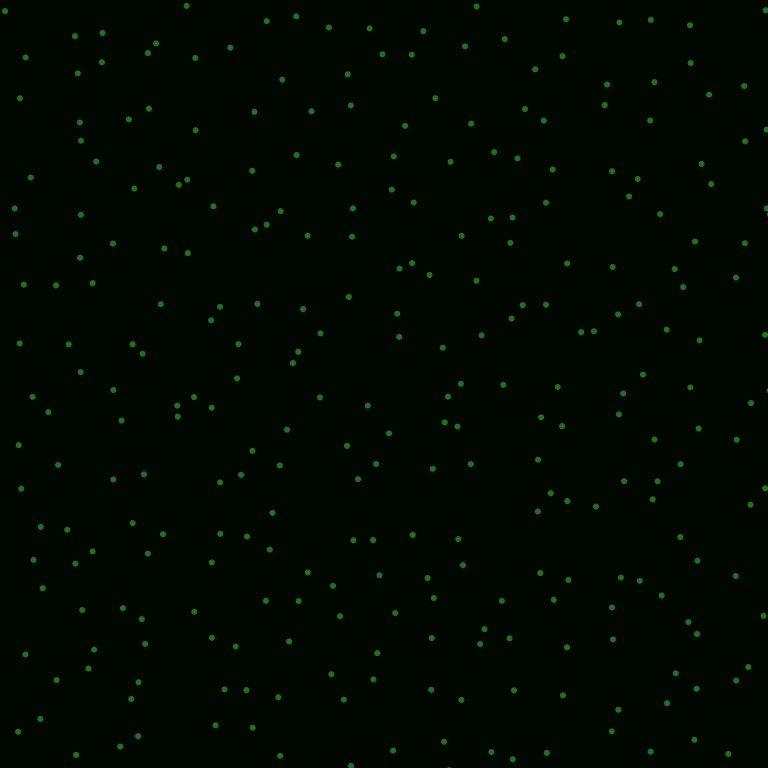
Reproduce this pattern procedurally as a WebGL 1 fragment shader.

```glsl
precision highp float;

uniform vec2 u_resolution;

const vec3 BACKGROUND = vec3(0.0, 0.03, 0.0);
const vec3 DOT_COLOR = vec3(0.13, 0.44, 0.13);
const float CELLS = 17.0;        // grid cells along the canvas
const float JITTER = 0.96;       // share of a cell a dot may roam
const float DOT_RADIUS = 0.0039; // in canvas units
const float EDGE_PIXELS = 1.2;   // width of the smoothed edge
const float SEED = 7.0;

vec2 hash2(vec2 p) {
    vec3 q = fract(vec3(p.xyx) * vec3(0.1031, 0.1030, 0.0973));
    q += dot(q, q.yzx + 33.33);
    return fract((q.xx + q.yz) * q.zy);
}

// Distance to the nearest dot centre, in canvas units
float nearestDot(vec2 uv) {
    vec2 p = uv * CELLS;
    vec2 cell = floor(p);
    float nearest = 4.0;
    for (int y = -1; y <= 1; y++) {
        for (int x = -1; x <= 1; x++) {
            vec2 id = cell + vec2(float(x), float(y));
            vec2 offset = (hash2(id + SEED * 13.7) - 0.5) * JITTER;
            nearest = min(nearest, distance(p, id + 0.5 + offset));
        }
    }
    return nearest / CELLS;
}

void main() {
    float size = min(u_resolution.x, u_resolution.y);
    vec2 uv = gl_FragCoord.xy / size;
    float halfEdge = 0.5 * EDGE_PIXELS / size;

    // Flat dots with antialiased rims
    float d = nearestDot(uv) - DOT_RADIUS;
    float coverage = 1.0 - smoothstep(-halfEdge, halfEdge, d);
    gl_FragColor = vec4(mix(BACKGROUND, DOT_COLOR, coverage), 1.0);
}
```
